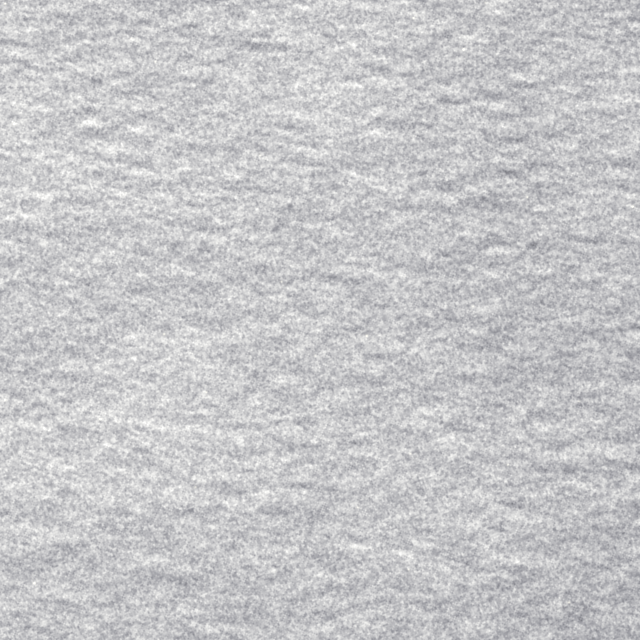
Reproduce this texture procedurally as a WebGL 2 fragment shader.

```glsl
#version 300 es
precision highp float;
// Sunlit snow: flattened clumps of layered value noise are lit from the upper
// left by comparing heights, then covered with fine ice grain, broad drifts of
// light and a few scattered sparkles.
uniform vec2 u_resolution;
out vec4 fragColor;

float hash(vec2 p) {
  vec3 q = fract(p.xyx * vec3(0.1031, 0.1030, 0.0973));
  q += dot(q, q.yzx + 33.33);
  return fract((q.x + q.y) * q.z);
}

float valueNoise(vec2 p) {
  vec2 cell = floor(p), f = fract(p);
  f = f * f * (3.0 - 2.0 * f);
  float low = mix(hash(cell), hash(cell + vec2(1, 0)), f.x);
  float high = mix(hash(cell + vec2(0, 1)), hash(cell + 1.0), f.x);
  return mix(low, high, f.y);
}

mat2 rotation(float angle) {
  float c = cos(angle), s = sin(angle);
  return mat2(c, s, -s, c);
}

// Snow surface: clumps wider than tall, slanting down to the right
float snowHeight(vec2 uv) {
  vec2 p = vec2(uv.x, uv.y * (0.9 + 0.2 * uv.y) + 0.14 * uv.x);
  p += 0.008 * vec2(valueNoise(uv * 31.0), valueNoise(uv * 27.0 + 40.0));
  p *= vec2(27.0, 48.0);
  float height = 0.0, amplitude = 0.5;
  for (int octave = 0; octave < 4; octave++) {
    height += amplitude * valueNoise(p + 17.0);
    p = rotation(0.25) * p * 1.95 + 9.0;
    amplitude *= 0.53;
  }
  return height;
}

// Fine ice crystals at two sizes
float iceGrain(vec2 uv) {
  float coarse = valueNoise(rotation(0.5) * uv * 235.0 + 300.0);
  float fine = valueNoise(rotation(-0.4) * uv * 390.0 + 500.0);
  return 0.17 * (coarse - 0.5) + 0.15 * (fine - 0.5);
}

// Rare glints, at most one in each grid cell
float sparkle(vec2 uv) {
  vec2 cell = floor(uv * 60.0);
  vec2 centre = 0.2 + 0.6 * vec2(hash(cell + 71.0), hash(cell + 133.0));
  float gap = length(fract(uv * 60.0) - centre) / 60.0;
  float strength = smoothstep(0.985, 1.0, hash(cell + 211.0));
  return strength * exp(-gap * gap / 0.000004);
}

void main() {
  vec2 uv = gl_FragCoord.xy / min(u_resolution.x, u_resolution.y);

  // Slopes that face the light are bright, those behind a clump are shaded
  float height = snowHeight(uv);
  float slope = height - snowHeight(uv + vec2(-0.0025, 0.0065));
  float light = 0.788 + 0.33 * slope + 0.10 * (height - 0.48);

  // Broad drifts, dimmer towards the right and the lower edge
  light += 0.05 * (valueNoise(uv * vec2(4.0, 7.0) + 5.0) - 0.5);
  light += 0.012 - 0.045 * smoothstep(0.5, 1.05, uv.x);
  light -= 0.02 * smoothstep(0.35, 0.0, uv.y);
  light += iceGrain(uv);

  // Cool shade and slightly warm highlights
  float shade = clamp((0.86 - light) / 0.2, -0.4, 1.2);
  vec3 color = light + shade * vec3(-0.004, -0.002, 0.018);
  color += sparkle(uv) * vec3(0.26, 0.25, 0.20);
  fragColor = vec4(clamp(color, 0.0, 1.0), 1.0);
}
```
